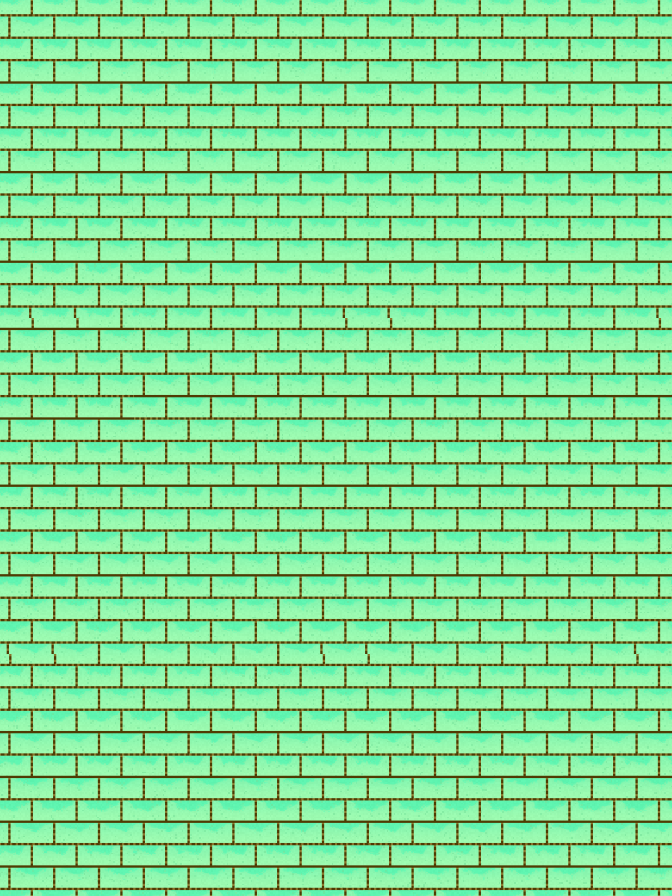
Reproduce this texture procedurally as a WebGL 2 fragment shader.

```glsl
#version 300 es
precision highp float;
// Mint brick wall: 15 bricks across, 40 staggered rows, thin dashed brown joints.
uniform vec2 u_resolution;
out vec4 outColor;

const float BRICKS_ACROSS = 15.0;
const float ROW_HEIGHT = 0.5;          // in brick lengths
const vec2 FIRST_JOINT = vec2(0.71, 0.342);
const float JOINT_HALF_WIDTH = 0.026;
const float DASHES_PER_BRICK = 8.0;

const vec3 MINT = vec3(0.53, 0.965, 0.69);
const vec3 PALE_MINT = vec3(0.61, 0.98, 0.69);
const vec3 TEAL = vec3(0.34, 0.955, 0.69);
const vec3 SPECK = vec3(0.47, 0.89, 0.61);
const vec3 DARK_BROWN = vec3(0.31, 0.23, 0.01);
const vec3 OLIVE = vec3(0.54, 0.46, 0.17);

float hash(vec2 p) {
  vec3 q = fract(vec3(p.xyx) * 0.1031);
  q += dot(q, q.yzx + 33.33);
  return fract((q.x + q.y) * q.z);
}

float noise(vec2 p) {
  vec2 i = floor(p), f = fract(p);
  f = f * f * (3.0 - 2.0 * f);
  float a = mix(hash(i), hash(i + vec2(1, 0)), f.x);
  float b = mix(hash(i + vec2(0, 1)), hash(i + vec2(1, 1)), f.x);
  return mix(a, b, f.y);
}

// Antialiased cover of a line at the given distance from its centre
float lineCover(float dist, float halfWidth, float pixel) {
  return clamp((halfWidth - abs(dist)) / pixel + 0.5, 0.0, 1.0);
}

// Share of olive along a joint: 0 in a dark dash, 1 in a gap
float dashGap(float along, float pixel) {
  float t = abs(fract(along * DASHES_PER_BRICK) - 0.5);
  float blur = 0.5 * pixel * DASHES_PER_BRICK;
  return smoothstep(0.3 - blur, 0.3 + blur, t);
}

// Some bed joints are unbroken; their rhythm changes down the wall
float solidBed(float k, float across) {
  bool solid = false;
  if (k < 11.5) solid = mod(k, 4.0) == 3.0;
  else if (k < 18.5 && across < 0.2) solid = mod(k, 4.0) == 2.0;
  else if (k > 16.5 && k < 25.5) solid = mod(k, 4.0) == 1.0;
  else if (k > 31.5) solid = mod(k, 2.0) == 0.0;
  return solid ? 1.0 : 0.0;
}

// Brick face: ragged teal shade under the top edge, pale below, fine specks
vec3 brickFace(vec2 face, vec2 id) {
  vec2 grain = floor(face * vec2(26.0, 13.0));
  vec3 color = mix(MINT, PALE_MINT, smoothstep(0.1, 0.85, face.y));
  float ragged = noise(face * vec2(7.0, 5.0) + mod(id.y, 4.0) * 11.0) - 0.5;
  float rough = hash(grain + id * 3.7) - 0.5;
  float reach = 0.46 - 1.1 * pow(abs(face.x - 0.54), 2.0) * 2.0;
  float shade = reach - face.y + 0.32 * ragged + 0.16 * rough;
  color = mix(color, TEAL, 0.85 * smoothstep(-0.06, 0.16, shade));
  float speck = step(0.965, hash(grain + id * 17.0 + 5.0));
  return mix(color, SPECK, 0.5 * speck) + 0.025 * rough;
}

void main() {
  vec2 uv = gl_FragCoord.xy / u_resolution;
  float pixel = BRICKS_ACROSS / u_resolution.x;
  vec2 wall = vec2(uv.x * BRICKS_ACROSS, (1.0 - uv.y) * 40.0 * ROW_HEIGHT);

  // Row and brick coordinates, measured from the upper left
  float level = (wall.y - FIRST_JOINT.y) / ROW_HEIGHT;
  float row = floor(level) + 1.0;
  float down = fract(level);
  float shift = FIRST_JOINT.x - 0.5 * mod(row, 2.0);
  float along = wall.x - shift;
  vec2 face = vec2(fract(along), down);
  vec2 id = vec2(floor(along), row);

  // Upright joints, a few of them kinked in worn rows
  float joint = floor(along + 0.5);
  float worn = step(13.5, mod(row, 15.0)) * step(mod(joint, 7.0), 1.5);
  float kink = worn * (down < 0.5 ? -0.035 : 0.02);
  float upright = lineCover(along - joint - kink, JOINT_HALF_WIDTH, pixel);

  // Bed joints
  float bedIndex = floor(level + 0.5);
  float bedDist = (level - bedIndex) * ROW_HEIGHT;
  float bed = lineCover(bedDist, JOINT_HALF_WIDTH, pixel);
  float solid = solidBed(bedIndex, uv.x);

  // Colour the joints over the faces
  vec3 color = brickFace(face, id);
  vec3 uprightColor = mix(DARK_BROWN, OLIVE, dashGap(wall.y, pixel));
  float gap = dashGap(wall.x, pixel) * (1.0 - solid);
  vec3 bedColor = mix(DARK_BROWN, OLIVE, gap);
  color = mix(color, uprightColor, upright);
  color = mix(color, bedColor, bed);
  outColor = vec4(clamp(color, 0.0, 1.0), 1.0);
}
```
